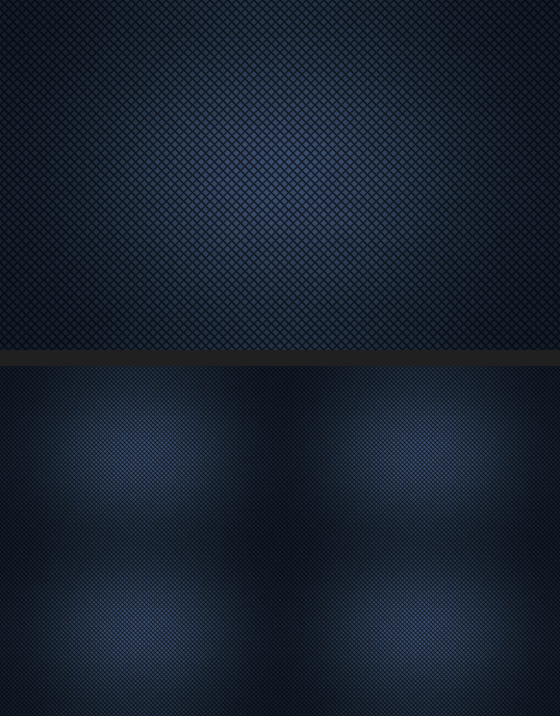
Top: one tile. Bottom: repeated 2 by 2.
This pattern is drawn by a WebGL 1 fragment shader. Its source:

```glsl
precision highp float;
// Dark blue woven cloth: 64 x 40 small diamonds formed by two diagonal
// families of strands, parted by dark grooves, with an over-under sheen.
// A soft periodic pool of light brightens the centre; everything wraps.

uniform vec2 u_resolution;

const float PI = 3.14159265;
const vec2 REPEATS = vec2(64.0, 40.0);

float hash(vec2 p) {
  return fract(sin(dot(p, vec2(12.99, 78.23))) * 4375.85);
}

// Distance from the nearest integer line.
float lineDistance(float t) {
  return 0.5 - abs(fract(t) - 0.5);
}

// Soft groove centred on the integer lines, 1 at its core.
float groove(float t, float halfWidth, float blur) {
  return 1.0 - smoothstep(halfWidth - blur, halfWidth + blur, lineDistance(t));
}

// Wrapped centre of the diamond that holds the strand coordinates.
vec2 diamondId(vec2 strand, vec2 repeats) {
  vec2 c = floor(strand) + 0.5;
  return mod(vec2(c.x + c.y, c.x - c.y) * 0.5, repeats);
}

// Each diamond is rounded across whichever strand lies on top.
float weaveSheen(vec2 strand) {
  vec2 f = fract(strand);
  vec2 cell = floor(strand);
  float over = mod(cell.x + cell.y, 2.0);
  float across = mix(f.x, f.y, over);
  return 0.91 + 0.13 * sin(PI * across) + 0.04 * (over - 0.5);
}

// Falloff from the centre, flat at the borders so that tiles join smoothly.
float falloff(vec2 uv, vec2 strength) {
  vec2 s = sin(PI * (uv - 0.5));
  vec2 keep = 1.0 - strength * s * s;
  return 1.0 - keep.x * keep.y;
}

// Faint unevenness of the dye, made of whole waves.
float mottling(vec2 uv) {
  vec2 w = 2.0 * PI * uv;
  return sin(3.0 * w.x + 2.0 * w.y) * sin(4.0 * w.y - w.x)
       + 0.5 * sin(7.0 * w.x - 5.0 * w.y);
}

vec3 clothColor(float shade) {
  vec3 lit  = vec3(0.215, 0.285, 0.405);
  vec3 body = vec3(0.140, 0.198, 0.272);
  vec3 dim  = vec3(0.066, 0.094, 0.146);
  vec3 inner = mix(lit, body, clamp(shade * 2.0, 0.0, 1.0));
  return mix(inner, dim, clamp(shade * 2.0 - 1.0, 0.0, 1.0));
}

void main() {
  vec2 uv = gl_FragCoord.xy / u_resolution;
  vec2 p = uv * REPEATS;
  vec2 strand = vec2(p.x + p.y, p.x - p.y);

  // One pixel measured across the strands.
  float blur = clamp(length(REPEATS / u_resolution) * 0.6, 0.03, 0.12);

  // Lit cloth with slight variation from diamond to diamond.
  vec3 color = clothColor(falloff(uv, vec2(0.86, 0.56)));
  float variation = hash(diamondId(strand, REPEATS)) - 0.5;
  color *= weaveSheen(strand) + 0.07 * variation + 0.012 * mottling(uv);

  // Grooves: one diagonal is a little deeper than the other.
  float falling = groove(strand.x, 0.13, blur);
  float rising = groove(strand.y, 0.12, blur);
  float depth = max(0.66 * falling, 0.58 * rising);
  vec3 grooveTint = vec3(0.004, 0.010, 0.022);
  color = mix(color, grooveTint, depth);

  gl_FragColor = vec4(color, 1.0);
}
```
